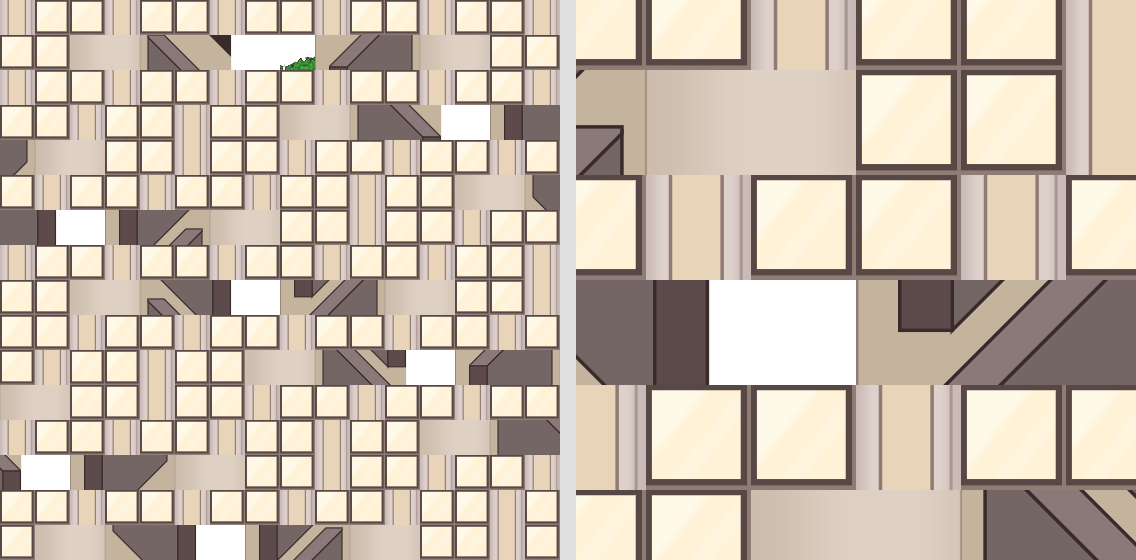
Left, the full canvas; right, a detail of the centre.
Write a Shadertoy shader that draws this pattern.

```glsl
const float CELLS = 16.0;          // cells across and down
const float UNIT = 48.0;           // drawing units per cell
const int RUN = 37;                // cells in one repeat of the strip
const int TILED = 26;              // tiled cells at the start of a repeat
const int FIRST = 30;              // cell where the regular repeats begin
const float FLIGHT = 170.0;        // height of one flight of stairs
const float OUTLINE = 0.8;

const vec3 CREAM = vec3(1.0, 0.95, 0.84);
const vec3 SHEEN = vec3(1.0, 0.975, 0.91);
const vec3 FRAME = vec3(0.34, 0.28, 0.27);
const vec3 GROUT = vec3(0.56, 0.49, 0.46);
const vec3 TAN = vec3(0.91, 0.835, 0.725);
const vec3 TRIM = vec3(0.87, 0.82, 0.80);
const vec3 TRIM_SHADE = vec3(0.79, 0.73, 0.72);
const vec3 GROOVE = vec3(0.57, 0.48, 0.45);
const vec3 PLASTER = vec3(0.87, 0.815, 0.765);
const vec3 PLASTER_SHADE = vec3(0.80, 0.74, 0.68);
const vec3 WALL = vec3(0.77, 0.705, 0.62);
const vec3 PANEL = vec3(0.46, 0.40, 0.40);
const vec3 RAIL = vec3(0.545, 0.475, 0.475);
const vec3 POST = vec3(0.365, 0.295, 0.30);
const vec3 INK = vec3(0.22, 0.17, 0.17);
const vec3 LEAF = vec3(0.22, 0.56, 0.20);

float pixel;                       // size of a screen pixel in units

vec2 hash2(vec2 p) {
    p = vec2(dot(p, vec2(127.1, 311.7)), dot(p, vec2(269.5, 183.3)));
    return 2.0 * fract(sin(p) * 43758.55) - 1.0;
}

float gradientNoise(vec2 p) {
    vec2 i = floor(p), f = fract(p), w = f * f * (3.0 - 2.0 * f);
    vec2 e = vec2(1, 0);
    return mix(mix(dot(hash2(i), f), dot(hash2(i + e), f - e), w.x),
               mix(dot(hash2(i + e.yx), f - e.yx), dot(hash2(i + 1.0), f - 1.0), w.x), w.y);
}

float cover(float d) { return clamp(0.5 - d / pixel, 0.0, 1.0); }

float box(vec2 p, vec2 halfSize) {
    vec2 d = abs(p) - halfSize;
    return max(d.x, d.y);
}

// Signed distance to a band that repeats once per flight
float band(float p, float low, float high) {
    float h = 0.5 * FLIGHT;
    return abs(mod(p - 0.5 * (low + high) + h, FLIGHT) - h) - 0.5 * (high - low);
}

void paint(inout vec3 col, float d, vec3 fill) {
    col = mix(col, fill, cover(d));
    col = mix(col, INK, cover(abs(d) - OUTLINE));
}

vec3 tile(vec2 p, vec2 id) {
    float shift = 5.0 * hash2(id).x;
    float slant = p.x + 0.8 * p.y + shift;
    float glint = 1.0 - smoothstep(26.0, 34.0, slant);
    glint += 0.5 * cover(abs(slant - 50.0) - 5.0);
    vec3 glass = mix(CREAM, SHEEN, glint);
    vec2 q = p - vec2(23.0, 22.7);
    vec3 col = mix(GROUT, FRAME, cover(box(q, vec2(23.2))));
    return mix(col, glass, cover(box(q, vec2(20.3))));
}

vec3 pillar(float x) {
    float side = abs(x - 23.0);
    vec3 col = mix(TRIM_SHADE, TRIM, smoothstep(23.0, 15.0, side));
    col = mix(col, GROOVE, cover(side - 12.6));
    col = mix(col, TAN, cover(side - 11.0));
    return mix(col, GROOVE, 0.6 * cover(abs(x - 43.5) - 0.7));
}

// Mirrored stairwells either side of a bright opening
vec3 stairwell(float x, float v) {
    bool left = x < 168.0;
    float m = left ? x : 336.0 - x;
    float h = left ? v : v + UNIT;
    float slope = h - m;
    float panel = max(0.707 * band(slope, -8.0, 115.0), abs(m - 55.5) - 44.5);
    float post = max(band(h, 92.0, 215.0), abs(m - 112.0) - 12.0);
    float rail = max(0.707 * band(slope, -33.0, -8.0), abs(m - 67.5) - 56.5);
    rail = max(rail, band(h, 0.0, 92.0));
    vec3 col = WALL;
    if (h < UNIT) {                // top of the well: no flight above
        panel = max(panel, -40.0 - slope);
        post = UNIT;
        paint(col, max(0.707 * (slope + 96.0), m - 124.0), INK);
    }
    paint(col, panel, PANEL);
    paint(col, rail, RAIL);
    paint(col, post, POST);
    col = mix(col, GROOVE, cover(abs(x - 192.5) - 0.6));
    return mix(col, vec3(1), cover(abs(x - 158.5) - 33.5));
}

vec3 scene(float u, float y, int index) {
    float x = u - 96.0, raw = x;
    if (index == 0) x = x < 200.0 ? min(x, 160.0) : max(x - UNIT, 160.0);
    float edge = x < 0.0 ? u : x - 336.0;
    float glow = smoothstep(0.0, 50.0, edge) * (1.0 - 0.5 * smoothstep(75.0, 96.0, edge));
    vec3 col = mix(PLASTER_SHADE, PLASTER, glow);
    if (x >= 0.0 && x < 336.0) col = stairwell(x, y + UNIT * float(index));
    col = mix(col, GROOVE, 0.6 * cover(min(abs(x), abs(x - 336.0)) - 0.5));
    // Shrub at the foot of the widest opening
    if (index == 0 && raw > 192.0 && raw < 240.0) {
        float top = 3.0 + 13.0 * smoothstep(192.0, 232.0, raw) + 9.0 * gradientNoise(vec2(raw, y) * 0.22);
        vec3 leaves = LEAF * (1.0 + 0.7 * gradientNoise(vec2(raw, y) * 0.3));
        paint(col, UNIT - y - top, leaves);
    }
    return col;
}

void mainImage(out vec4 fragColor, in vec2 fragCoord) {
    pixel = CELLS * UNIT / iResolution.y;
    vec2 grid = vec2(fragCoord.x, iResolution.y - fragCoord.y) / iResolution.y * CELLS;
    vec2 id = floor(grid), p = (grid - id) * UNIT;

    // One long strip of cells, wrapped row by row
    int cell = int(id.y * CELLS + id.x);
    bool opening = cell < FIRST;
    int step37 = opening ? cell + 8 : (cell - FIRST) % RUN;
    int index = opening ? 0 : 1 + (cell - FIRST) / RUN;

    vec3 col;
    if (step37 >= TILED) col = scene(float(step37 - TILED) * UNIT + p.x, p.y, index);
    else if (step37 % 3 == 2) col = pillar(p.x);
    else col = tile(p, id);
    fragColor = vec4(col, 1.0);
}
```
